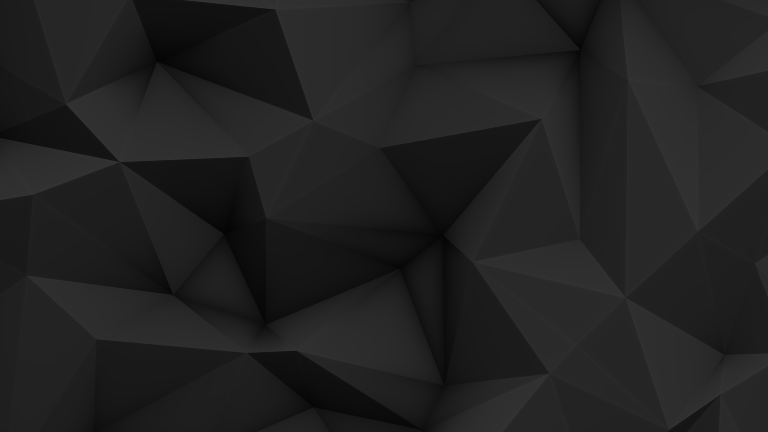
Reproduce this background procedurally as a Shadertoy shader.

```glsl
// Dark low-poly relief: irregular charcoal facets with soft shadowed creases.

float hash(vec2 p) {
    vec3 q = fract(vec3(p.xyx) * 0.1031);
    q += dot(q, q.yzx + 33.33);
    return fract((q.x + q.y) * q.z);
}

float cross2(vec2 a, vec2 b) {
    return a.x * b.y - a.y * b.x;
}

// Jittered lattice point; z is its height
vec3 latticeVertex(vec2 id) {
    vec2 jitter = vec2(hash(id), hash(id + 57.0)) - 0.5;
    return vec3(id + 0.94 * jitter, hash(id + 113.0));
}

// Smaller of the two triangles made by splitting a quad along a-c
float splitQuality(vec2 a, vec2 b, vec2 c, vec2 d) {
    return min(cross2(b - a, c - a), cross2(c - a, d - a));
}

// x: signed distance to the edge (positive inside), y: height along it
vec2 edgeProfile(vec2 p, vec3 a, vec3 b) {
    vec2 e = b.xy - a.xy, r = p - a.xy;
    float t = clamp(dot(r, e) / dot(e, e), 0.0, 1.0);
    return vec2(cross2(e, r) / length(e), mix(a.z, b.z, t));
}

// Low edges gather shadow, high ones catch a thin glint
float creaseShadow(vec2 edge, float strength) {
    float valley = smoothstep(0.65, 0.1, edge.y);
    return 1.0 - strength * valley * exp(-max(edge.x, 0.0) / 0.12);
}

float ridgeGlint(vec2 edge) {
    return smoothstep(0.4, 0.8, edge.y) * exp(-max(edge.x, 0.0) * 60.0);
}

// Adds one lit triangle to (tone * coverage, coverage)
void addFacet(inout vec2 total, vec2 p, float blur, vec3 a, vec3 b, vec3 c) {
    vec2 ab = edgeProfile(p, a, b);
    vec2 bc = edgeProfile(p, b, c);
    vec2 ca = edgeProfile(p, c, a);
    float inside = min(ab.x, min(bc.x, ca.x));
    float coverage = smoothstep(-blur, blur, inside);
    if (coverage <= 0.0) return;

    // Directional light on the flat face
    vec3 relief = vec3(1.0, 1.0, 0.9);
    vec3 normal = normalize(cross((b - a) * relief, (c - a) * relief));
    float tone = clamp(0.143 + 0.14 * dot(normal.xy, vec2(-0.35, 0.94)), 0.062, 0.175);

    // Gentle gradient with height, then crease shadows
    vec3 weight = max(vec3(bc.x * length(c.xy - b.xy),
                           ca.x * length(a.xy - c.xy),
                           ab.x * length(b.xy - a.xy)), 0.0);
    float height = dot(weight, vec3(a.z, b.z, c.z)) / max(dot(weight, vec3(1.0)), 1e-4);
    tone *= 0.9 + 0.2 * height;
    float strength = mix(0.15, 0.7, hash(a.xy + b.xy + c.xy));
    tone *= creaseShadow(ab, strength) * creaseShadow(bc, strength) * creaseShadow(ca, strength);
    tone += 0.012 * max(ridgeGlint(ab), max(ridgeGlint(bc), ridgeGlint(ca)));

    total += coverage * vec2(tone, 1.0);
}

void mainImage(out vec4 fragColor, in vec2 fragCoord) {
    // Tilted lattice hides the underlying grid
    float cellSize = 0.215;
    vec2 p = fragCoord / iResolution.y / cellSize;
    p = mat2(0.75, 0.661, -0.661, 0.75) * p + 40.0;
    float blur = 0.6 / (iResolution.y * cellSize);

    // Split each nearby quad along its better diagonal
    vec2 total = vec2(0.0);
    for (int y = -1; y <= 1; y++) {
        for (int x = -1; x <= 1; x++) {
            vec2 id = floor(p) + vec2(x, y);
            vec3 a = latticeVertex(id);
            vec3 b = latticeVertex(id + vec2(1, 0));
            vec3 c = latticeVertex(id + vec2(1, 1));
            vec3 d = latticeVertex(id + vec2(0, 1));
            if (splitQuality(a.xy, b.xy, c.xy, d.xy) > splitQuality(b.xy, c.xy, d.xy, a.xy)) {
                addFacet(total, p, blur, a, b, c);
                addFacet(total, p, blur, a, c, d);
            } else {
                addFacet(total, p, blur, b, c, d);
                addFacet(total, p, blur, b, d, a);
            }
        }
    }

    fragColor = vec4(vec3(total.x / max(total.y, 1e-4)), 1.0);
}
```
